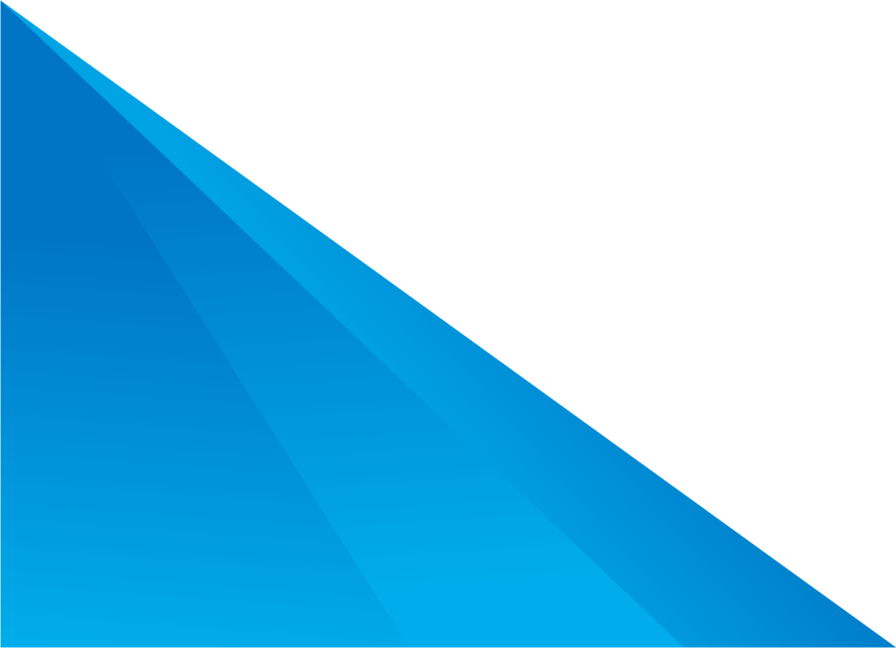
Reproduce this background procedurally as a Shadertoy shader.

```glsl
#define DEEP_BLUE vec3(0.0, 0.457, 0.772)
#define CYAN vec3(0.0, 0.676, 0.920)
#define RIGHT_LIGHT vec3(0.0, 0.643, 0.898)
#define RIGHT_DARK vec3(0.0, 0.488, 0.788)
#define INNER_FOLD 0.457
#define MIDDLE_FOLD 0.764
#define OUTER_EDGE 1.001
#define MARGIN vec2(0.0006, 0.0008)

// Smooth coverage of the region where dist is positive
float cover(float dist) {
    return clamp(dist / fwidth(dist) + 0.5, 0.0, 1.0);
}

// Linear gradient: weights for across, depth and a constant offset
vec3 ramp(vec3 from, vec3 to, vec3 weights, vec2 p) {
    return mix(from, to, clamp(dot(weights, vec3(p, 1.0)), 0.0, 1.0));
}

void mainImage(out vec4 fragColor, in vec2 fragCoord) {
    // x runs across, y measures depth below the top-left corner
    vec2 uv = fragCoord / iResolution.xy;
    vec2 p = vec2(uv.x, 1.0 - uv.y);

    // Facet gradients
    vec3 left = ramp(DEEP_BLUE, CYAN, vec3(-0.158, 1.58, -0.565), p);
    vec3 middle = ramp(DEEP_BLUE, CYAN, vec3(0.13, 1.42, -0.345), p);
    vec3 right = ramp(RIGHT_LIGHT, RIGHT_DARK, vec3(2.954, -1.872, -0.115), p);

    // Folds fan out from the corner
    vec3 color = mix(left, middle, cover(p.x - INNER_FOLD * p.y));
    color = mix(color, right, cover(p.x - MIDDLE_FOLD * p.y));

    // White sheet beyond the outer edge and along the thin margins
    float sheet = cover(OUTER_EDGE * p.y - p.x);
    sheet *= cover(uv.x - MARGIN.x) * cover(uv.y - MARGIN.y);
    fragColor = vec4(mix(vec3(1.0), color, sheet), 1.0);
}
```
